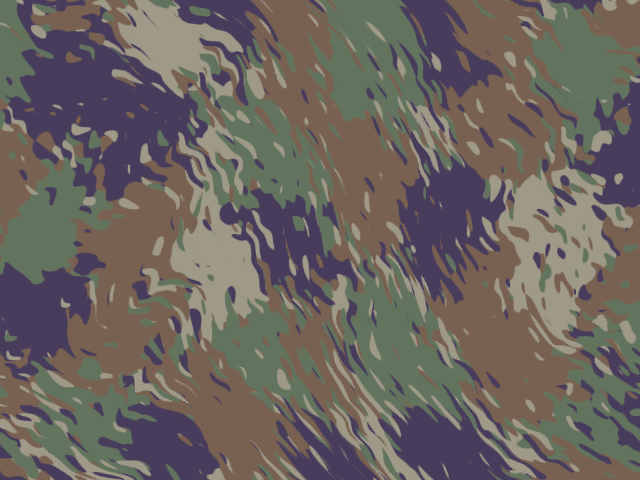
A Shadertoy shader for this pattern:

```glsl
// Four-colour brushstroke camouflage with frayed, slanting strokes
vec2 hash2(vec2 c) {
    vec3 h = fract(c.xyx * vec3(0.1031, 0.1030, 0.0973));
    h += dot(h, h.yzx + 33.33);
    return fract((h.xx + h.yz) * h.zy);
}

// Cellular field of soft dabs, squared so that strong ones stay sparse
float dabs(vec2 p) {
    vec2 cell = floor(p);
    float sum = 0.0;
    for (int y = -1; y <= 1; y++)
    for (int x = -1; x <= 1; x++) {
        vec2 id = cell + vec2(x, y);
        vec2 r = id + hash2(id) - p;
        sum += exp(-6.0 * dot(r, r));
    }
    return sum * sum;
}

// Distance to the nearest patch of each colour: brown, purple, green, khaki
vec4 patches(vec2 p) {
    vec2 cell = floor(p);
    vec4 nearest = vec4(0.92, 0.90, 0.86, 0.77);
    for (int y = -1; y <= 1; y++)
    for (int x = -1; x <= 1; x++) {
        vec2 id = cell + vec2(x, y);
        float d = length(id + hash2(id + 40.0) - p);
        // A low-discrepancy rank keeps the colour shares even
        float rank = fract(dot(id, vec2(0.7549, 0.5698)) + 0.2);
        float kind = step(0.39, rank) + step(0.65, rank) + step(0.89, rank);
        vec4 own = vec4(equal(vec4(0, 1, 2, 3), vec4(kind)));
        nearest = min(nearest, mix(vec4(9.0), vec4(d), own));
    }
    return nearest;
}

void mainImage(out vec4 fragColor, in vec2 fragCoord) {
    vec2 p = fragCoord / iResolution.y;

    // Bend the stroke direction, then roughen the outlines
    vec2 q = p + 0.09 * sin(p.yx * vec2(4.6, 5.1) + vec2(0.7, 2.4));
    q += 0.012 * sin(q.yx * 22.0 + 2.0 * sin(q * 9.0));
    q += 0.0035 * sin(q.yx * 85.0 + 3.0 * sin(q * 27.0));

    // x runs along the strokes, y across them
    vec2 along = vec2(cos(0.84), -sin(0.84));
    vec2 s = vec2(dot(q, along), dot(q, vec2(-along.y, along.x)));

    // Fray the patches with bristle marks, stronger in some regions
    vec2 bristle = s * vec2(13.0, 52.0);
    vec4 marks = vec4(dabs(bristle), dabs(bristle + 31.3),
                      dabs(bristle + 67.7), dabs(bristle + 103.1));
    float fray = 0.5 + 0.5 * sin(8.0 * p.x + 2.0 * sin(5.0 * p.y)) * sin(9.0 * p.y + 2.0 * sin(6.0 * p.x));
    vec4 d = patches(s / vec2(0.24, 0.165)) - mix(0.14, 0.52, fray) * marks;

    // Each colour wins where it is nearer than all the others
    vec4 rival = vec4(min(d.y, min(d.z, d.w)), min(d.x, min(d.z, d.w)),
                      min(d.x, min(d.y, d.w)), min(d.x, min(d.y, d.z)));
    vec4 lead = rival - d;
    vec4 soft = max(0.85 * fwidth(lead), 1e-4);
    vec4 w = smoothstep(-soft, soft, lead);
    w /= dot(w, vec4(1.0));

    vec3 brown = vec3(0.475, 0.382, 0.316);
    vec3 purple = vec3(0.280, 0.236, 0.360);
    vec3 green = vec3(0.385, 0.455, 0.370);
    vec3 khaki = vec3(0.625, 0.600, 0.530);
    fragColor = vec4(w.x * brown + w.y * purple + w.z * green + w.w * khaki, 1.0);
}
```
